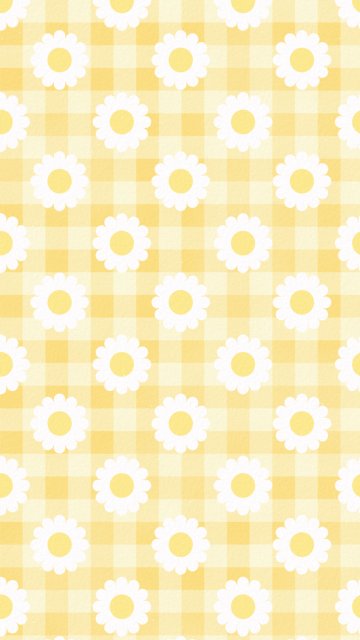
Give the GLSL for this pattern, as a Shadertoy shader.

```glsl
const float TAU = 6.2831853;
const float FLOWER_PITCH = 0.3366;
const float CHECK_PITCH = 0.1261;

float hash(vec2 p) {
    vec3 q = fract(p.xyx * 0.1031);
    q += dot(q, q.yzx + 33.33);
    return fract((q.x + q.y) * q.z);
}

float noise(vec2 p) {
    vec2 i = floor(p), f = fract(p);
    f = f * f * (3.0 - 2.0 * f);
    return mix(mix(hash(i), hash(i + vec2(1, 0)), f.x),
               mix(hash(i + vec2(0, 1)), hash(i + vec2(1, 1)), f.x), f.y);
}

float fill(float dist, float blur) {
    return 1.0 - smoothstep(-blur, blur, dist);
}

// Coverage of the woven band occupying the first half of each period
float band(float x, float blur) {
    float centred = mod(x, CHECK_PITCH) - 0.25 * CHECK_PITCH;
    float nearest = min(abs(centred), CHECK_PITCH - abs(centred));
    return fill(nearest - 0.25 * CHECK_PITCH, blur);
}

// Position relative to the nearest centre of a square lattice
vec2 latticeCell(vec2 p, vec2 origin, float pitch) {
    return mod(p - origin + 0.5 * pitch, pitch) - 0.5 * pitch;
}

// Round-tipped petals folded into a single sector
float petalsDistance(vec2 p, float count) {
    float sector = TAU / count;
    float angle = mod(atan(p.x, p.y) + 0.5 * sector, sector) - 0.5 * sector;
    vec2 q = length(p) * vec2(sin(angle), cos(angle));
    q.y -= clamp(q.y, 0.0, 0.0667);
    return length(q) - 0.0164;
}

// Fibrous height field for the embossed paper
float paperHeight(vec2 p) {
    return 0.6 * noise(p * 150.0) + 0.4 * noise(p * 310.0 + 17.0);
}

float specks(vec2 p, float density, float blur) {
    vec2 grid = p * 60.0, cell = floor(grid);
    vec2 centre = 0.25 + 0.5 * vec2(hash(cell + 5.0), hash(cell + 71.0));
    float present = step(1.0 - density, hash(cell + 130.0));
    return present * fill(length(fract(grid) - centre) / 60.0 - 0.0018, blur);
}

void mainImage(out vec4 fragColor, in vec2 fragCoord) {
    // Width is one unit, y runs downward from the top edge
    vec2 p = vec2(fragCoord.x, iResolution.y - fragCoord.y) / iResolution.x;
    float blur = 0.8 / iResolution.x;

    vec3 cream = vec3(0.982, 0.962, 0.835);
    vec3 butter = vec3(0.982, 0.925, 0.705);
    vec3 honey = vec3(0.984, 0.872, 0.515);
    vec3 paleHoney = vec3(0.982, 0.892, 0.595);
    vec3 petalWhite = vec3(0.992, 0.986, 0.985);
    vec3 pollen = vec3(0.988, 0.912, 0.560);

    // Gingham, with uneven dye where the bands cross
    float across = band(p.x, blur);
    float down = band(p.y - 0.0625, blur);
    float dye = smoothstep(0.25, 0.7, noise(p * 4.5 + 3.0));
    vec3 crossing = mix(paleHoney, honey, dye);
    vec3 color = mix(mix(cream, butter, across), mix(butter, crossing, across), down);
    color -= vec3(0.0, 0.012, 0.035) * (noise(p * 9.0 + 40.0) - 0.5);

    // Daisies on two interleaved lattices
    vec2 first = latticeCell(p, vec2(0.1655, 0.1667), FLOWER_PITCH);
    vec2 second = latticeCell(p, vec2(0.3385, 0.3389), FLOWER_PITCH);
    vec2 daisy = dot(first, first) < dot(second, second) ? first : second;
    daisy.x *= 1.02;
    color = mix(color, petalWhite, fill(petalsDistance(daisy, 12.0), blur));
    color = mix(color, pollen, fill(length(daisy) - 0.0343, blur));

    // Paper relief, fine grain and tiny pale flecks
    float relief = paperHeight(p) - paperHeight(p + vec2(0.003));
    float grain = hash(floor(p * 432.0)) - 0.5;
    color += 0.022 * relief + 0.008 * grain;
    color = mix(color, petalWhite, 0.55 * specks(p, 0.012, blur));

    fragColor = vec4(clamp(color, 0.0, 1.0), 1.0);
}
```
